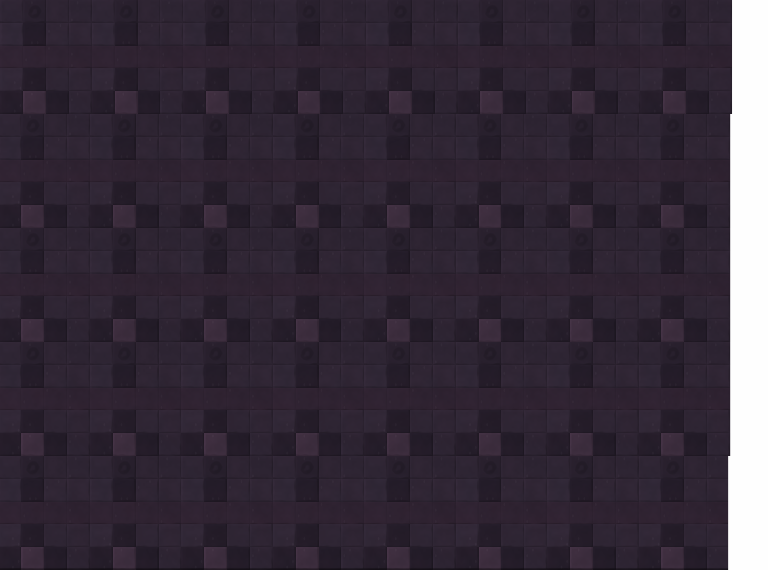
Reproduce this pattern procedurally as a WebGL 1 fragment shader.

```glsl
precision highp float;
// Dark plum block wall: a tile of 4 by 5 worn blocks, repeated 8 across and 5 down.
// Each block gets a tone from its place in the tile, then a bevel, seams and blotchy
// wear; the wall stops short of the right side at a slightly stepped white margin.

uniform vec2 u_resolution;

float hash(vec2 p) {
  vec3 q = fract(vec3(p.xyx) * 0.1031);
  q += dot(q, q.yzx + 33.33);
  return fract((q.x + q.y) * q.z);
}

float noise(vec2 p) {
  vec2 i = floor(p), f = fract(p);
  f = f * f * (3.0 - 2.0 * f);
  return mix(mix(hash(i), hash(i + vec2(1.0, 0.0)), f.x),
             mix(hash(i + vec2(0.0, 1.0)), hash(i + vec2(1.0)), f.x), f.y);
}

// Tone of a block: -1 is darkest, 0 is the ground, positive is paler.
float blockTone(vec2 block) {
  vec4 row = vec4(0.0, -0.55, 0.0, -0.05);
  if (block.y > 0.5) row = vec4(0.25, -1.0, 0.05, 0.0);
  if (block.y > 1.5) row = vec4(0.0, 0.0, 0.0, -0.08);
  if (block.y > 2.5) row = vec4(0.35, -0.85, 0.0, -0.05);
  if (block.y > 3.5) row = vec4(-0.85, 0.0, -1.0, -0.15);
  vec4 column = 1.0 - step(0.5, abs(vec4(0.0, 1.0, 2.0, 3.0) - block.x));
  return dot(row, column);
}

void main() {
  // One unit is one block; y runs downwards.
  vec2 p = vec2(gl_FragCoord.x, u_resolution.y - gl_FragCoord.y)
         / u_resolution * vec2(33.6, 25.0);
  float px = 25.0 / u_resolution.y;
  float band = floor(p.y / 5.0);
  float wallEnd = 32.03 - 0.08 * step(0.5, band) - 0.09 * step(3.5, band);

  vec2 wall = p + vec2(0.08 * step(0.5, band) - 0.02, 0.0);
  vec2 tile = floor(wall / vec2(4.0, 5.0));
  vec2 inTile = mod(wall, vec2(4.0, 5.0));
  vec2 block = floor(inTile);
  vec2 f = fract(inTile);

  // Block colour
  float tone = blockTone(block);
  vec3 ground = vec3(0.182, 0.145, 0.201);
  vec3 color = tone < 0.0 ? mix(ground, vec3(0.136, 0.107, 0.154), -tone)
                          : mix(ground, vec3(0.211, 0.175, 0.238), tone);
  float reddish = 1.0 - step(0.5, abs(block.y - 2.0));
  color += reddish * vec3(0.004, -0.008, -0.007);
  float accent = step(3.5, block.y) * (1.0 - step(0.5, abs(block.x - 1.0)));
  color = mix(color, vec3(0.238, 0.178, 0.243), accent);

  // Blotches shared by all repeats, with a faint change from one to the next
  float blotch = noise(inTile * 3.0 + 7.0) + 0.5 * noise(inTile * 8.0 + 31.0) - 0.75;
  color *= 1.0 + 0.07 * blotch + 0.04 * (hash(block + 11.0) - 0.5)
         + 0.025 * (hash(tile * 7.0 + block) - 0.5);
  color.r += 0.008 * (noise(inTile * 1.7 + 53.0) - 0.5);

  // Shallow ring worn into the dark block of the first row
  float pocket = (1.0 - step(0.5, block.y)) * (1.0 - step(0.5, abs(block.x - 1.0)));
  float ring = abs(length(f - vec2(0.52, 0.52)) - 0.2 - 0.1 * blotch);
  color *= 1.0 - 0.13 * pocket * (1.0 - smoothstep(0.03, 0.13, ring));

  // Pale bevel at the left and top, uneven dark seam at the right and bottom
  float wobble = 0.05 * (noise(inTile * 5.0 + 19.0) - 0.5);
  vec2 nearEdge = f + wobble;
  vec2 farEdge = 1.0 - f + wobble;
  vec2 bevel = 1.0 - smoothstep(vec2(0.02), vec2(0.06 + px), nearEdge);
  vec2 seam = 1.0 - smoothstep(vec2(0.015), vec2(0.05 + px), farEdge);
  float wear = 0.35 + 0.65 * noise(inTile * 2.3 + 71.0);
  float upright = mix(1.0, 0.4, reddish);
  color *= 1.0 + wear * (0.10 + 0.07 * accent) * max(bevel.x * upright, 0.6 * bevel.y);
  color *= 1.0 - wear * 0.24 * max(seam.x * upright, seam.y);

  // Small pale chips
  vec2 chipCell = floor(inTile * 4.0);
  vec2 chipAt = fract(inTile * 4.0) - 0.5;
  float chip = step(0.94, hash(chipCell + 91.0))
             * (1.0 - smoothstep(0.08, 0.22, length(chipAt * vec2(1.0, 0.6))));
  color += 0.022 * chip;

  // Shaded foot of the wall, then the white margin
  color *= 1.0 - 0.3 * smoothstep(24.88, 24.96, p.y);
  float margin = smoothstep(-0.5 * px, 0.5 * px, p.x - wallEnd);
  gl_FragColor = vec4(mix(color, vec3(0.995), margin), 1.0);
}
```
